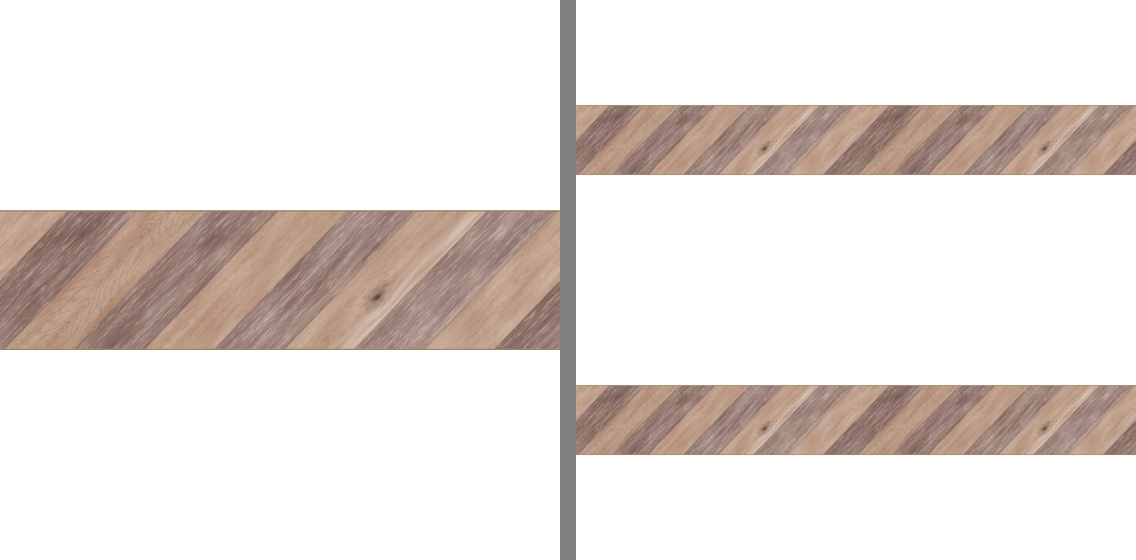
Left: one tile. Right: repeated 2 by 2.
Give the GLSL for this texture, as a WebGL 1 fragment shader.

```glsl
precision highp float;
// Slanted tan and brown oak planks on one endless floorboard, centred on white.
uniform vec2 u_resolution;

#define PLANKS 8.0
#define SLANT 0.96
#define FIRST_EDGE 0.0065
#define BOARD_BOTTOM 0.3772
#define BOARD_TOP 0.6222
#define KNOT_PLANK 4.0
#define TAN vec3(0.725, 0.585, 0.50)
#define PALE_TAN vec3(0.79, 0.675, 0.60)
#define BROWN vec3(0.54, 0.43, 0.40)
#define GREY_BROWN vec3(0.69, 0.595, 0.56)
#define LIMED vec3(0.85, 0.79, 0.735)
#define OLIVE vec3(0.60, 0.52, 0.39)

vec2 gradient(vec2 cell) {
  vec3 h = fract(cell.xyx * vec3(0.1031, 0.1030, 0.0973));
  h += dot(h, h.yzx + 33.33);
  float angle = 6.2832 * fract((h.x + h.y) * h.z);
  return vec2(cos(angle), sin(angle));
}

float gradientNoise(vec2 p) {
  vec2 i = floor(p), f = p - i;
  vec2 w = f * f * f * (f * (f * 6.0 - 15.0) + 10.0);
  vec2 e = vec2(0.0, 1.0);
  float low = mix(dot(gradient(i), f), dot(gradient(i + e.yx), f - e.yx), w.x);
  float high = mix(dot(gradient(i + e), f - e), dot(gradient(i + 1.0), f - 1.0), w.x);
  return mix(low, high, w.y);
}

// Coverage of a horizontal band, softened over one pixel.
float band(float y, float low, float high, float pixel) {
  return clamp(0.5 - max(low - y, y - high) / pixel, 0.0, 1.0);
}

// Wood of one plank; the seed wraps so the row of planks repeats.
vec3 plankColor(float index, vec2 p) {
  float id = mod(index, PLANKS);
  float order = mod(id + 1.0, PLANKS) / PLANKS;
  float isBrown = mod(id, 2.0);
  float isKnotty = 1.0 - step(0.5, abs(id - KNOT_PLANK));

  // Plank coordinates: x across the grain, y along it.
  vec2 center = vec2(FIRST_EDGE + (index + 0.5) / PLANKS + SLANT * 0.125, 0.5);
  vec2 along = normalize(vec2(SLANT, 1.0));
  vec2 q = p - center;
  q = vec2(dot(q, vec2(along.y, -along.x)), dot(q, along));

  // The grain bulges around the knot.
  vec2 k = q - vec2(0.010, -0.033);
  float bulge = isKnotty * exp(-dot(k * k, vec2(2200.0, 900.0)));
  vec2 g = vec2(q.x - 0.75 * k.x * bulge, q.y) + id * vec2(1.73, 2.39);

  float blotch = gradientNoise(g * vec2(38.0, 11.0));
  float broad = gradientNoise(g * vec2(105.0, 9.0) + 17.0);
  float streak = gradientNoise(g * vec2(290.0, 24.0) + 41.0);
  float fiber = gradientNoise(g * vec2(430.0, 75.0) + 73.0);

  vec3 tanWood = mix(TAN, PALE_TAN, 0.2 + 0.5 * order + 0.9 * blotch + 0.6 * broad);
  vec3 brownWood = mix(BROWN, GREY_BROWN, 0.12 + 0.7 * order + 0.6 * blotch + 0.6 * broad);
  vec3 color = mix(tanWood, brownWood, isBrown);
  color *= 1.0 + 0.10 * streak + 0.10 * fiber;

  // Nested arches of growth rings, strongest on the first tan plank.
  float field = (q.y + 95.0 * q.x * q.x) * 42.0 + 3.0 * blotch + 0.9 * broad;
  float ring = smoothstep(0.35, 1.0, sin(6.2832 * field + 2.0 * streak));
  float archStrength = mix(0.035, 0.10, 1.0 - step(0.5, id));
  color *= 1.0 - archStrength * ring * (1.0 - 0.5 * isBrown) * (0.7 + fiber);

  // Pale limed pores on brown, dark pores on tan.
  float pore = smoothstep(0.08, 0.50, streak + 0.6 * fiber);
  color = mix(color, LIMED, 0.26 * pore * isBrown);
  color *= 1.0 - 0.07 * pore * (1.0 - isBrown);

  // Whitish wear on the knotty plank and lightly along other edges.
  float wear = smoothstep(0.0, 0.043, q.x) * clamp(0.55 + 1.2 * broad, 0.0, 1.0);
  color = mix(color, LIMED, wear * mix(0.10, 0.85, isKnotty));

  // Knot: soft halo, dark core and a crack along the grain.
  float ragged = length(k * vec2(1.0, 0.75)) * (1.0 + 0.8 * fiber);
  float halo = exp(-ragged * ragged * 4500.0);
  float core = 1.0 - smoothstep(0.001, 0.0085, ragged);
  float crack = exp(-abs(k.x + 0.25 * k.y + 0.002 * broad) * 900.0 - abs(k.y) * 65.0);
  float knot = isKnotty * clamp(0.30 * halo + 0.45 * core + 0.35 * crack, 0.0, 0.8);
  return mix(color, vec3(0.27, 0.20, 0.17), knot);
}

void main() {
  vec2 p = gl_FragCoord.xy / u_resolution;
  float pixel = 1.0 / min(u_resolution.x, u_resolution.y);

  // Blend the two planks beside the nearest slanted joint.
  float s = (p.x - SLANT * (p.y - 0.375) - FIRST_EDGE) * PLANKS;
  float joint = floor(s + 0.5);
  float side = s - joint;
  float soft = pixel * PLANKS;
  vec3 wood = mix(plankColor(joint - 1.0, p), plankColor(joint, p),
                  smoothstep(-soft, soft, side));
  wood *= 1.0 - 0.07 * (1.0 - smoothstep(0.004, 0.012 + soft, abs(side)));

  // Thin olive lips above and below the board face, which runs edge to edge.
  vec3 color = vec3(1.0);
  color = mix(color, OLIVE, band(p.y, BOARD_BOTTOM - 0.0022, BOARD_TOP + 0.0025, pixel));
  color = mix(color, wood, band(p.y, BOARD_BOTTOM, BOARD_TOP, pixel));
  gl_FragColor = vec4(color, 1.0);
}
```
